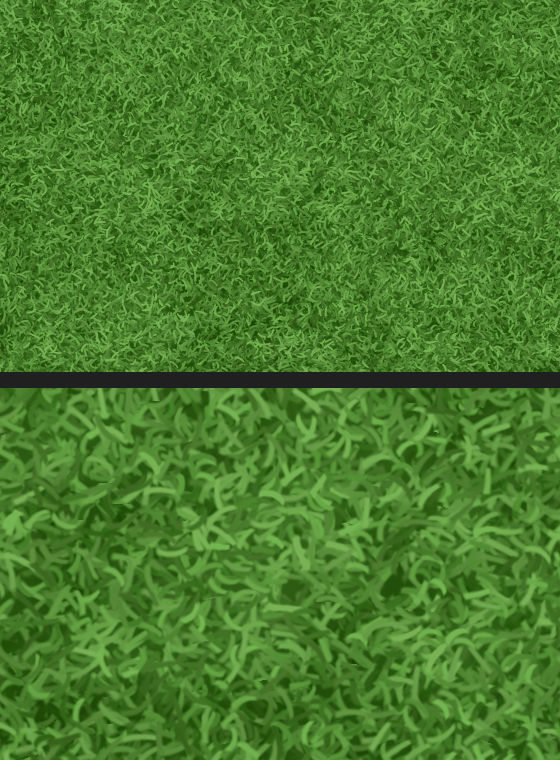
Top, the full canvas; bottom, a detail of the centre.
Reproduce this texture procedurally as a WebGL 1 fragment shader.

```glsl
precision highp float;
// Dense short lawn seen from above: fine curved blades over dark gaps.

uniform vec2 u_resolution;

vec3 hash3(vec3 p) {
  p = fract(p * vec3(0.1031, 0.1030, 0.0973));
  p += dot(p, p.yxz + 33.33);
  return fract((p.xxy + p.yxx) * p.zyx);
}

float valueNoise(vec2 p) {
  vec2 i = floor(p);
  vec2 f = fract(p);
  f = f * f * (3.0 - 2.0 * f);
  float bottom = mix(hash3(vec3(i, 50.0)).x, hash3(vec3(i + vec2(1.0, 0.0), 50.0)).x, f.x);
  float top = mix(hash3(vec3(i + vec2(0.0, 1.0), 50.0)).x, hash3(vec3(i + 1.0, 50.0)).x, f.x);
  return mix(bottom, top, f.y);
}

// Coverage of a bent, tapering blade centred on the origin.
float bladeMask(vec2 p, float angle, float halfLength, float bend) {
  vec2 axis = vec2(cos(angle), sin(angle));
  float along = dot(p, axis);
  float across = dot(p, vec2(-axis.y, axis.x));
  float t = along / halfLength;
  across -= bend * (t * t - 0.4);
  float width = 0.19 - 0.04 * t;
  float side = 1.0 - smoothstep(0.03, width, abs(across));
  return side * (1.0 - smoothstep(0.75, 1.1, abs(t)));
}

void main() {
  vec2 uv = gl_FragCoord.xy / u_resolution.y;
  vec2 p = uv * 43.0;
  vec2 home = floor(p);

  // Blades lie flatter in wide horizontal bands and stand up between them.
  float flatness = 0.5 + 0.5 * cos(12.566 * uv.y + 1.2 * (valueNoise(uv * 5.0) - 0.5));
  float clump = valueNoise(p * 0.38) - 0.5 + 0.5 * (valueNoise(p * 0.13 + 19.0) - 0.5);

  float shade = 0.02;
  float tint = 0.0;

  // Layers of blades, the upper ones catching more light.
  for (int layer = 0; layer < 8; layer++) {
    float level = float(layer);
    for (int y = -1; y <= 1; y++) {
      for (int x = -1; x <= 1; x++) {
        vec2 cell = home + vec2(float(x), float(y));
        vec3 place = hash3(vec3(cell, level + 1.0));
        vec3 look = hash3(vec3(cell, level + 21.0));
        float spread = (place.z - 0.5) * 2.6;
        float angle = mix(1.57, 0.0, step(look.z, 0.2 + 0.6 * flatness)) + spread;
        float halfLength = 0.4 + 0.35 * look.y;
        float bend = (fract(look.z * 7.0) - 0.5) * 0.5;
        float cover = bladeMask(p - cell - place.xy, angle, halfLength, bend);
        float bladeShade = 0.32 + 0.07 * level + (look.x - 0.5) * 1.05;
        shade = mix(shade, bladeShade, cover);
        tint = mix(tint, look.y - 0.5, cover);
      }
    }
  }

  shade = clamp(shade + 0.3 * clump, -0.25, 1.25);
  vec3 deepGreen = vec3(0.15, 0.33, 0.05);
  vec3 leafGreen = vec3(0.40, 0.63, 0.27);
  vec3 color = mix(deepGreen, leafGreen, shade);
  color += tint * vec3(0.03, -0.02, 0.03);
  gl_FragColor = vec4(clamp(color, 0.0, 1.0), 1.0);
}
```
